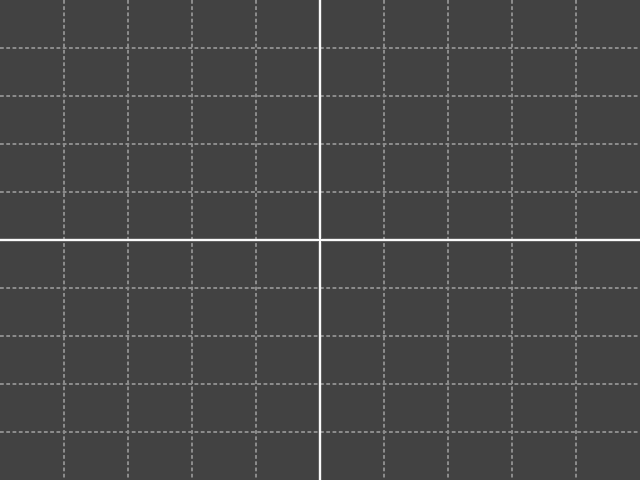
Write a WebGL 2 fragment shader that draws this pattern.

```glsl
#version 300 es
precision highp float;
// Dark graticule: ten by ten cells of dashed grey lines, with a solid white cross in the middle.

uniform vec2 u_resolution;
out vec4 outColor;

const vec3 BACKGROUND = vec3(0.26);
const vec3 DASH_COLOR = vec3(0.61);
const vec3 AXIS_COLOR = vec3(0.98);

const vec2 CELLS = vec2(10.0);            // cells across and down
const vec2 DASHES = vec2(102.0, 77.0);    // whole dashes across and down
const float DASH_DUTY = 0.6;              // drawn part of each dash period
const float DASH_WIDTH = 0.0034;          // line widths, in canvas heights
const float AXIS_WIDTH = 0.0049;

// Share of a pixel footprint covered by a band of the given width at distance d.
vec2 bandCoverage(vec2 d, vec2 width, vec2 footprint) {
    vec2 lo = max(d - 0.5 * footprint, -0.5 * width);
    vec2 hi = min(d + 0.5 * footprint, 0.5 * width);
    return clamp((hi - lo) / footprint, 0.0, 1.0);
}

void main() {
    vec2 uv = gl_FragCoord.xy / u_resolution;
    vec2 pixel = 1.0 / u_resolution;
    vec2 widthScale = vec2(u_resolution.y / u_resolution.x, 1.0);

    // Nearest inner grid line on each axis; the canvas border stays empty
    vec2 lineIndex = floor(uv * CELLS + 0.5);
    vec2 inner = step(0.5, lineIndex) * step(lineIndex, CELLS - 0.5);
    vec2 toLine = abs(uv - lineIndex / CELLS);
    vec2 lines = inner * bandCoverage(toLine, DASH_WIDTH * widthScale, pixel);

    // Dashes run from the left edge and from the top edge
    vec2 along = vec2(uv.x, 1.0 - uv.y) * DASHES;
    vec2 toDash = abs(fract(along - 0.5 * DASH_DUTY + 0.5) - 0.5);
    vec2 dashes = bandCoverage(toDash, vec2(DASH_DUTY), DASHES * pixel);

    // Vertical lines are dashed along y, horizontal lines along x
    vec2 dashed = lines * dashes.yx;
    vec3 color = mix(BACKGROUND, DASH_COLOR, max(dashed.x, dashed.y));

    // Solid centre axes on top
    vec2 axes = bandCoverage(abs(uv - 0.5), AXIS_WIDTH * widthScale, pixel);
    color = mix(color, AXIS_COLOR, max(axes.x, axes.y));

    outColor = vec4(color, 1.0);
}
```
